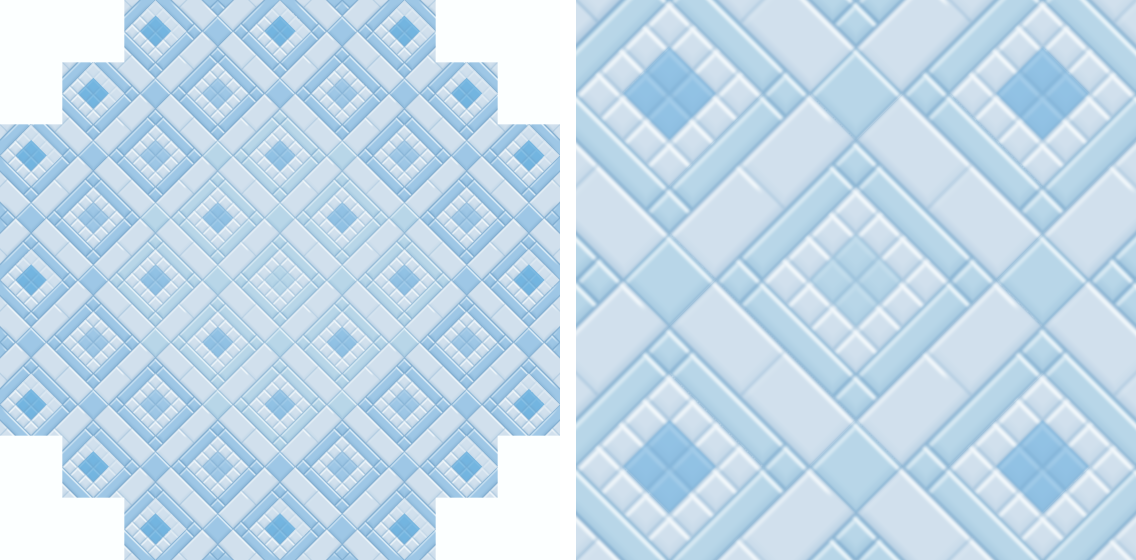
Left: the whole. Right: its middle third, enlarged.
Give the GLSL for this pattern, as a three.js fragment shader.

```glsl
// Pale blue plaid of bevelled diamond tiles on a stepped white-cornered panel.
varying vec2 vUv;

const float CELLS = 9.0;      // motif cells across and down
const float HALF_SIDE = 4.5;  // half the canvas, in cells
const vec3 WHITE = vec3(0.99, 1.0, 1.0);
const vec3 LIGHT = vec3(0.82, 0.88, 0.93);
const vec3 PALE  = vec3(0.72, 0.84, 0.91);
const vec3 SKY   = vec3(0.62, 0.78, 0.90);
const vec3 DEEP  = vec3(0.45, 0.71, 0.88);
const vec3 JOINT = vec3(0.44, 0.63, 0.78);

float boxDistance(vec2 p, vec2 halfSize) {
  vec2 d = abs(p) - halfSize;
  return max(d.x, d.y);
}

// Negative inside the panel, whose corners step inwards.
float panelDistance(vec2 p) {
  float tall = boxDistance(p, vec2(2.5, 5.0));
  float wide = boxDistance(p, vec2(5.0, 2.5));
  return min(min(tall, wide), boxDistance(p, vec2(3.5)));
}

// Lower and upper bound of the tile along one axis, given the other axis.
vec2 tileSpan(float along, float across) {
  if (along > 0.75) return vec2(0.75, 1.25);
  if (across > 0.75) return along < 0.0 ? vec2(-0.75, 0.0) : vec2(0.0, 0.75);
  if (abs(along) < 0.5 && abs(across) > 0.5) return vec2(-0.5, 0.5);
  float low = floor(along * 4.0) * 0.25;
  return vec2(low, low + 0.25);
}

float falloff(float d, float width) {
  return 1.0 - smoothstep(0.0, width, d);
}

float ridge(float d, float center, float width) {
  return falloff(abs(d - center), width);
}

// Flat colour of a tile; radius is the distance of its motif from the middle.
vec3 tileColor(vec2 q, float radius) {
  vec3 band = radius < 2.5 ? PALE : SKY;
  bvec2 strip = greaterThan(q, vec2(0.75));
  if (all(strip)) return band;
  if (any(strip)) return LIGHT;
  float ring = max(abs(q.x), abs(q.y));
  if (ring > 0.5) return band;
  if (ring > 0.25) return LIGHT;
  if (radius < 0.5) return PALE;
  return radius < 2.5 ? mix(SKY, DEEP, 0.3) : (radius < 3.5 ? SKY : DEEP);
}

vec3 plaid(vec2 p) {
  // Diagonal axes: x towards the upper right, y towards the lower right.
  vec2 diagonal = vec2(p.x + p.y, p.x - p.y);
  vec2 q = mod(diagonal + 0.75, 2.0) - 0.75;
  bvec2 strip = greaterThan(q, vec2(0.75));
  vec2 motif = diagonal - q + (all(strip) ? vec2(1.0) : vec2(0.0));
  float radius = length(motif) * 0.7071;
  float ring = max(abs(q.x), abs(q.y));
  bool grid = ring < 0.5;
  vec3 color = tileColor(q, radius);

  // Distances to the four sides of the tile.
  vec2 spanX = tileSpan(q.x, q.y);
  vec2 spanY = tileSpan(q.y, q.x);
  vec2 low = q - vec2(spanX.x, spanY.x);
  vec2 high = vec2(spanX.y, spanY.y) - q;

  // Joint strength: fine in the small grid and across the strips.
  vec2 strength = vec2(grid ? 0.4 : 0.75);
  if (strip.y && !strip.x) strength.x = 0.3;
  if (strip.x && !strip.y) strength.y = 0.3;
  strength *= mix(0.7, 1.0, smoothstep(1.5, 3.0, radius));
  vec2 gloss = vec2(grid ? 0.8 : 0.75, grid ? 0.65 : 0.45);
  if (strip.y && !strip.x) gloss.x *= 1.0 - smoothstep(0.95, 1.05, q.y);
  if (strip.x && !strip.y) gloss.y *= 0.2;
  if (grid && ring < 0.25) gloss *= 0.2;

  // The deepest motifs lose their joints towards the upper right.
  if (grid && radius > 3.5) {
    float worn = smoothstep(-0.1, 0.3, q.x);
    strength *= 1.0 - 0.75 * worn;
    gloss *= 1.0 - 0.6 * worn;
  }

  // Light falls from above; the bevel settles to a plain joint at the border.
  float border = HALF_SIDE - max(abs(p.x), abs(p.y));
  float lit = smoothstep(0.0, 0.15, border);
  float shade = max(falloff(low.x, 0.10) * strength.x,
                    falloff(high.y, 0.10) * strength.y);
  float shine = max(ridge(high.x, 0.035, 0.03) * gloss.x,
                    ridge(low.y, 0.035, 0.03) * gloss.y);
  vec2 nearest = min(low, high);
  float joint = max(falloff(nearest.x, 0.025) * strength.x,
                    falloff(nearest.y, 0.025) * strength.y);
  color = mix(color, JOINT, 0.4 * shade * lit);
  color = mix(color, WHITE, shine * lit);
  return mix(color, JOINT, joint);
}

void main() {
  // Average a 3 by 3 block of samples to smooth every edge.
  const float SPACING = 1.0 / 1536.0;
  vec3 sum = vec3(0.0);
  for (int i = -1; i <= 1; i++) {
    for (int j = -1; j <= 1; j++) {
      vec2 p = (vUv + vec2(float(i), float(j)) * SPACING - 0.5) * CELLS;
      sum += panelDistance(p) < 0.0 ? plaid(p) : WHITE;
    }
  }
  gl_FragColor = vec4(sum / 9.0, 1.0);
}
```
